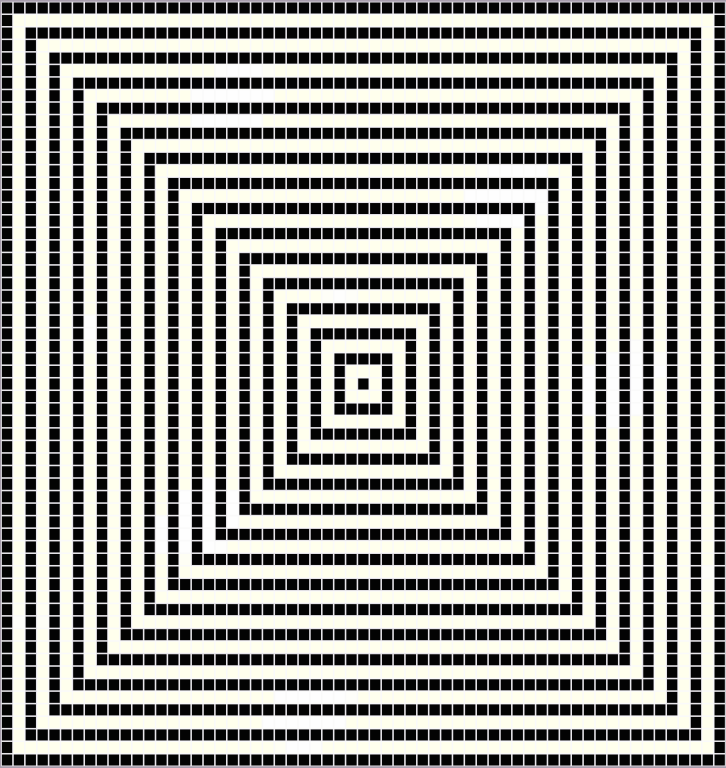
Reproduce this pattern procedurally as a WebGL 2 fragment shader.

```glsl
#version 300 es
precision highp float;
// Concentric square rings of black and cream tiles with pale grout lines.
uniform vec2 u_resolution;
out vec4 fragColor;

// Slow layered sines that pick out a few bleached runs of tiles.
float bleach(vec2 tile) {
  float waves = sin(tile.x * 0.31 + tile.y * 0.17 + 1.3)
              + sin(tile.y * 0.37 - tile.x * 0.13 + 4.1)
              + sin((tile.x - tile.y) * 0.23 + 2.6);
  return smoothstep(1.9, 2.1, waves);
}

void main() {
  vec2 uv = gl_FragCoord.xy / u_resolution;
  vec2 pitch = vec2(0.01636, 0.01632);
  vec2 grid = (uv - vec2(0.5005, 0.5)) / pitch;
  vec2 pixel = 1.0 / (u_resolution * pitch);

  // Tile index and its square ring around the centre.
  vec2 tile = clamp(floor(grid + 0.5), -30.0, 30.0);
  float ring = max(abs(tile.x), abs(tile.y));
  bool dark = mod(ring, 2.0) < 0.5;

  // Box-filtered coverage of the grout on each axis.
  vec2 edgeDistance = 0.5 - abs(grid - tile);
  vec2 cover = clamp((vec2(0.066, 0.062) - edgeDistance) / pixel + 0.5, 0.0, 1.0);
  float grout = 1.0 - (1.0 - cover.x) * (1.0 - cover.y);

  // Black tiles have grey grout, cream tiles have white grout.
  vec3 cream = mix(vec3(1.0, 1.0, 0.93), vec3(0.995), bleach(tile));
  vec3 face = dark ? vec3(0.012) : cream;
  vec3 joint = dark ? vec3(0.91, 0.90, 0.92) : vec3(0.98);
  vec3 color = mix(face, joint, grout);

  // Thin muted rim outside the outermost tiles.
  vec2 outside = clamp((abs(grid) - 30.5) / pixel + 0.5, 0.0, 1.0);
  color = mix(color, vec3(0.66, 0.62, 0.68), max(outside.x, outside.y));
  fragColor = vec4(color, 1.0);
}
```
